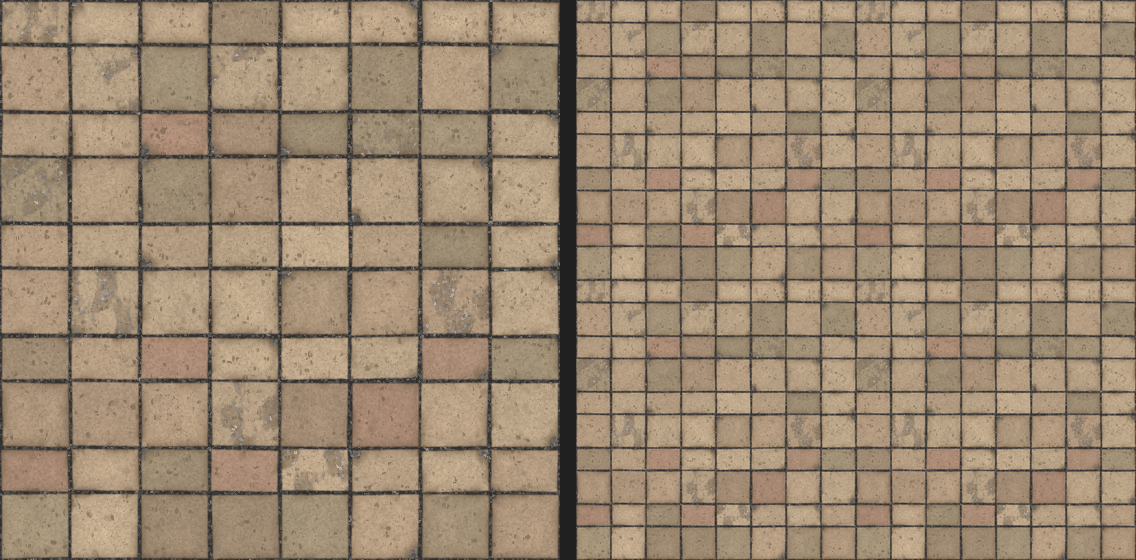
Left: one tile. Right: repeated 2 by 2.
Reproduce this texture procedurally as a three.js fragment shader.

```glsl
varying vec2 vUv;

const float TAU = 6.28319;
const vec2 GRID = vec2(8.0, 5.0);   // columns, pairs of rows
const float TALL_SHARE = 0.6;       // tall row's part of each pair
const float HALF_JOINT = 0.0026;
const float SOFT = 0.0011;

const vec3 SAND = vec3(0.755, 0.665, 0.55);
const vec3 TAN = vec3(0.71, 0.61, 0.505);
const vec3 OLIVE = vec3(0.645, 0.58, 0.475);
const vec3 TERRACOTTA = vec3(0.685, 0.555, 0.47);
const vec3 STAIN = vec3(0.46, 0.385, 0.30);
const vec3 SPOT = vec3(0.41, 0.355, 0.28);
const vec3 GRIT_DARK = vec3(0.19, 0.185, 0.18);
const vec3 GRIT_LIGHT = vec3(0.39, 0.375, 0.36);
const vec3 DUST = vec3(0.47, 0.45, 0.43);

vec2 hash2(vec2 p, float seed) {
  vec3 q = fract((p.xyx + seed * 17.3) * vec3(0.1031, 0.1030, 0.0973));
  q += dot(q, q.yzx + 33.33);
  return fract((q.xx + q.yz) * q.zy);
}

// Wrapping cellular noise: nearest distance, random value of that cell
vec2 cellular(vec2 uv, vec2 count, float seed) {
  vec2 p = uv * count;
  vec2 base = floor(p);
  vec2 nearest = vec2(9.0, 0.0);
  for (int y = -1; y <= 1; y++) {
    for (int x = -1; x <= 1; x++) {
      vec2 cell = base + vec2(float(x), float(y));
      vec2 wrapped = mod(cell, count);
      float dist = length(cell + hash2(wrapped, seed) - p);
      if (dist < nearest.x) nearest = vec2(dist, hash2(wrapped, seed + 5.0).x);
    }
  }
  return nearest;
}

// Layered sines with whole frequencies, so they wrap; roughly -0.7 to 0.7
float waves(vec2 uv, float frequency, float seed) {
  float sum = 0.0;
  for (int i = 0; i < 7; i++) {
    float n = float(i);
    vec2 k = floor((hash2(vec2(n, 3.0), seed) * 2.0 - 1.0) * frequency + 0.5);
    sum += sin(TAU * dot(k, uv) + n * 2.4 + sum * 0.7);
  }
  return sum / 4.0;
}

float roundBox(vec2 p, vec2 halfSize, float radius) {
  vec2 q = abs(p) - halfSize + radius;
  return length(max(q, 0.0)) + min(max(q.x, q.y), 0.0) - radius;
}

// Round marks in the share of cells whose random value passes the limit
float marks(vec2 noise, float limit, float radius) {
  float size = radius * (0.5 + 0.5 * (noise.y - limit) / (1.0 - limit));
  return step(limit, noise.y) * (1.0 - smoothstep(size * 0.4, size, noise.x));
}

vec3 tileColor(vec2 id) {
  vec2 pick = hash2(id, 2.0);
  vec3 color = mix(SAND, TAN, smoothstep(0.2, 0.65, pick.x));
  color = mix(color, OLIVE, smoothstep(0.66, 0.78, pick.x));
  color = mix(color, TERRACOTTA, smoothstep(0.83, 0.95, pick.x));
  return color * (0.96 + 0.07 * pick.y);
}

void main() {
  // Alternating tall and short rows
  vec2 p = vUv * GRID;
  vec2 id = mod(floor(p), GRID);
  vec2 local = fract(p);
  float isShort = step(TALL_SHARE, local.y);
  float rowHeight = mix(TALL_SHARE, 1.0 - TALL_SHARE, isShort);
  float rowMiddle = mix(TALL_SHARE * 0.5, 0.5 + TALL_SHARE * 0.5, isShort);
  id.y = id.y * 2.0 + isShort;
  vec2 halfSize = vec2(0.5, rowHeight * 0.5) / GRID - HALF_JOINT;
  vec2 q = (local - vec2(0.5, rowMiddle)) / GRID;

  // Slightly crooked outline
  vec2 skew = hash2(id, 7.0) - 0.5;
  vec2 shift = (hash2(id, 8.0) - 0.5) * 0.0026;
  float rough = waves(vUv, 70.0, 1.0);
  float blotch = waves(vUv, 14.0, 2.0);
  float d = roundBox(q + q.yx * skew * 0.05 + shift, halfSize, 0.0025) + rough * 0.0004;

  // Clay body with fine grain and cloudy tone
  vec2 grain = cellular(vUv, vec2(256.0), 1.0);
  vec2 speck = cellular(vUv, vec2(200.0), 9.0);
  vec3 color = tileColor(id) * (1.0 + 0.035 * blotch + 0.1 * (grain.y - 0.5));

  // Uneven brown staining, deepest along the edges
  float dirt = clamp(0.1 + hash2(id, 14.0).x * 0.65 + blotch * 0.6, 0.0, 0.85);
  float edge = exp(min(d, 0.0) / 0.009);
  color = mix(color, STAIN, dirt * edge);

  // Faint clouds, dark spots, short smudges and pits
  vec2 warped = vUv + 0.003 * vec2(rough, waves(vUv, 40.0, 4.0));
  float cluster = smoothstep(-0.3, 0.45, waves(vUv, 18.0, 6.0));
  float clouds = marks(cellular(warped, vec2(36.0), 8.0), 0.6, 0.42);
  float spots = marks(cellular(warped, vec2(64.0), 3.0), 0.6, 0.33);
  float smudges = marks(cellular(warped, vec2(80.0, 50.0), 4.0), 0.75, 0.34);
  float pits = marks(cellular(vUv, vec2(140.0), 6.0), 0.65, 0.3);
  color = mix(color, SPOT, 0.2 * cluster * clouds);
  color = mix(color, SPOT, 0.55 * cluster * max(spots, smudges));
  color = mix(color, SPOT, 0.32 * pits);

  // Dusty worn corner on some tiles, fading into the clay
  vec2 wear = hash2(id, 11.0);
  vec2 corner = sign(hash2(id, 12.0) - 0.5) * halfSize;
  float worn = smoothstep(0.5, 1.0, wear.x);
  float chip = 0.018 * worn - length(q - corner) + rough * 0.003;
  float chipped = step(0.5, wear.x);
  vec3 dust = DUST * (0.72 + 0.5 * grain.y) + 0.2 * step(0.96, speck.y);
  color = mix(color, STAIN, 0.6 * chipped * smoothstep(-0.018, 0.0, chip));
  color = mix(color, dust * 0.88, 0.85 * chipped * smoothstep(-0.004, 0.003, chip));

  // Thin dust scattered on a few tiles
  float scatter = step(0.9, wear.y) * smoothstep(-0.1, 0.6, blotch + rough * 0.3);
  color = mix(color, STAIN, 0.45 * scatter);
  color = mix(color, dust + 0.08, scatter * smoothstep(0.35, 0.9, speck.y) * 0.7);

  // Dark rim, then joints filled with grit
  vec3 grit = mix(GRIT_DARK, GRIT_LIGHT, grain.y * grain.y);
  grit += 0.18 * step(0.97, speck.y);
  color *= 1.0 - 0.28 * smoothstep(-0.003, 0.0, d);
  color = mix(color, grit, smoothstep(-SOFT, SOFT, d));
  gl_FragColor = vec4(color, 1.0);
}
```
